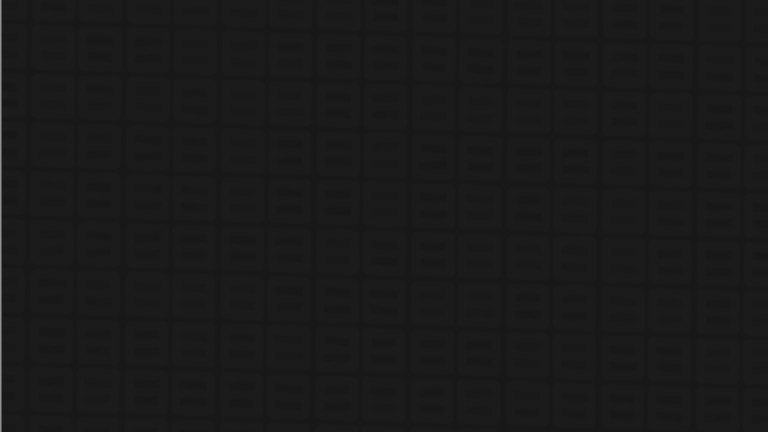
A Shadertoy shader for this pattern:

```glsl
// Near-black grid of rounded tiles, each holding two darker, ragged bars,
// with a hairline grey margin down the left side. A sheared lattice gives the
// cells, rounded-box distances draw the parts, and gradient noise wears them.

const vec2 PITCH = vec2(0.1102, 0.1130);    // cell size, in canvas heights
const vec2 OFFSET = vec2(0.0680, 0.0498);   // first grid corner from the top left
const vec2 SHEAR = vec2(0.006, -0.031);     // lean of columns and of rows
const float MARGIN_WIDTH = 0.0035;
const vec3 GROOVE = vec3(0.093);
const vec3 TILE = vec3(0.106);
const vec3 BAR = vec3(0.096);
const vec3 MARGIN = vec3(0.57);

float hash(vec2 p) {
    vec3 q = fract(p.xyx * 0.1031);
    q += dot(q, q.yzx + 33.33);
    return fract((q.x + q.y) * q.z);
}

vec2 gradient(vec2 corner) {
    float angle = 6.2832 * hash(corner);
    return vec2(cos(angle), sin(angle));
}

float gradientNoise(vec2 p) {
    vec2 i = floor(p), f = fract(p);
    vec2 w = f * f * f * (f * (f * 6.0 - 15.0) + 10.0);
    vec2 e = vec2(0.0, 1.0);
    float low = mix(dot(gradient(i), f), dot(gradient(i + e.yx), f - e.yx), w.x);
    float high = mix(dot(gradient(i + e.xy), f - e.xy), dot(gradient(i + e.yy), f - e.yy), w.x);
    return mix(low, high, w.y);
}

float roundedBox(vec2 p, vec2 halfSize, float radius) {
    vec2 d = abs(p) - halfSize + radius;
    return length(max(d, 0.0)) + min(max(d.x, d.y), 0.0) - radius;
}

float coverage(float dist, float softness) {
    return 1.0 - smoothstep(-softness, softness, dist);
}

// Two stacked bars, each with its own tilt and width
float barPair(vec2 p, vec2 cell) {
    float dist = 1.0;
    for (int i = 0; i < 2; i++) {
        float side = float(i) * 2.0 - 1.0;
        vec2 seed = cell + vec2(37.0, 19.0) * float(i + 1);
        float tilt = (hash(seed) - 0.5) * 0.14;
        float halfWidth = 0.27 + (hash(seed + 5.0) - 0.5) * 0.04;
        vec2 q = p - vec2(0.0, side * 0.17);
        q.y -= tilt * q.x;
        dist = min(dist, roundedBox(q, vec2(halfWidth, 0.085), 0.02));
    }
    return dist;
}

void mainImage(out vec4 fragColor, in vec2 fragCoord) {
    // Lattice coordinates, with y running downward
    vec2 p = fragCoord / iResolution.y;
    p.y = 1.0 - p.y;
    vec2 grid = (p + SHEAR * p.yx - OFFSET) / PITCH;
    vec2 cell = floor(grid);
    vec2 local = fract(grid) - 0.5;
    float pixel = 1.0 / iResolution.y;
    float softness = max(pixel / PITCH.x, 0.03);

    // Wide and narrow column gaps alternate
    float parity = mod(cell.x, 2.0);
    local.x -= mix(0.010, -0.010, parity);

    // Worn tile and bar edges
    float wear = gradientNoise(grid * 5.0);
    float tileDist = roundedBox(local, vec2(0.456, 0.458), 0.13) + 0.02 * wear;
    float barDist = barPair(local, cell) + 0.035 * gradientNoise(grid * 8.0 + 13.0);

    // Faint tone changes between tiles and across the surface
    float tone = 0.002 * (hash(cell + 71.0) - 0.5) + 0.002 * gradientNoise(grid * 0.6);
    vec3 color = mix(GROOVE, TILE + tone, coverage(tileDist, softness));
    color = mix(color, BAR + tone, coverage(barDist, softness));

    // Grey hairline margin on the left
    color = mix(color, MARGIN, coverage(p.x - MARGIN_WIDTH, 0.5 * pixel));
    fragColor = vec4(color, 1.0);
}
```
